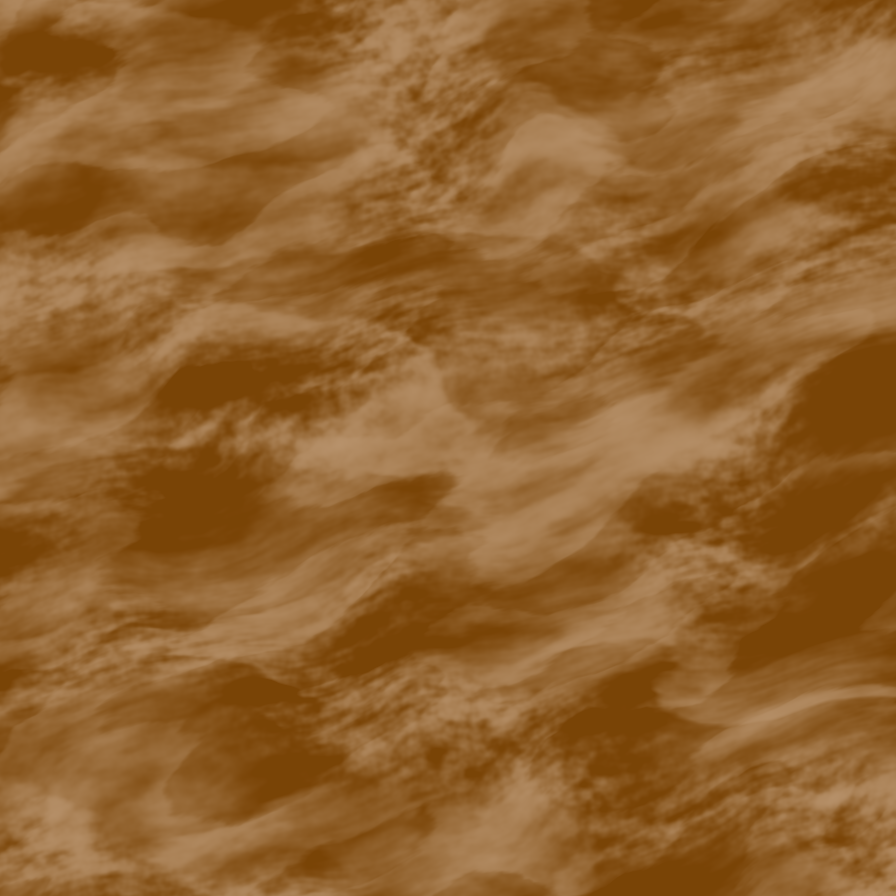
This texture is drawn by a Shadertoy shader. Its source:

```glsl
vec2 gradientAt(vec2 cell) {
    float angle = 6.2832 * fract(sin(dot(cell, vec2(127.1, 311.7))) * 43758.55);
    return vec2(cos(angle), sin(angle));
}

float gradientNoise(vec2 p) {
    vec2 cell = floor(p), f = p - cell;
    vec2 blend = f * f * f * (f * (f * 6.0 - 15.0) + 10.0);
    vec2 right = vec2(1, 0), up = vec2(0, 1);
    float low = mix(dot(gradientAt(cell), f),
                    dot(gradientAt(cell + right), f - right), blend.x);
    float high = mix(dot(gradientAt(cell + up), f - up),
                     dot(gradientAt(cell + 1.0), f - 1.0), blend.x);
    return mix(low, high, blend.y);
}

float fbm(vec2 p, int octaves) {
    float sum = 0.0, weight = 1.0;
    for (int i = 0; i < octaves; i++) {
        sum += weight * gradientNoise(p);
        p = mat2(1.98, 0.12, -0.16, 2.03) * p + vec2(17.3, 9.1);
        weight *= 0.52;
    }
    return sum;
}

mat2 rotation(float angle) {
    float c = cos(angle), s = sin(angle);
    return mat2(c, -s, s, c);
}

// Pale streak: crisp on one side, feathered on the other
float streak(vec2 p) {
    float field = gradientNoise(p) + 0.13 * fbm(p * 2.7, 4);
    return smoothstep(-0.07, 0.01, field) * (1.0 - smoothstep(0.02, 0.32, field));
}

void mainImage(out vec4 fragColor, in vec2 fragCoord) {
    vec2 uv = fragCoord / iResolution.y;

    // Bands climb to the right and bend gently
    vec2 p = rotation(0.27) * uv + vec2(3.7, 1.9);
    p.y += 0.06 * gradientNoise(p * 2.6) + 0.025 * gradientNoise(p * 7.0 + 31.0);
    p.x += 0.06 * gradientNoise(p * 4.0 + 57.0);

    // Broad masses and dark pockets
    float mass = fbm(p * vec2(3.3, 8.5) + 40.0, 5);

    // Branching streaks in two sizes, crossing at a slight angle
    float veins = streak(rotation(-0.12) * p * vec2(2.6, 6.5) + 73.0);
    float wisps = streak(rotation(0.15) * p * vec2(5.0, 13.0) + 20.0);

    // Brushed grain, gathered in rough patches
    float rough = smoothstep(-0.15, 0.35, gradientNoise(p * vec2(4.0, 7.0) + 11.0));
    float grain = fbm(p * vec2(28.0, 70.0) + 5.0, 2);
    float speckle = fbm(uv * 75.0, 2);

    float tone = 0.47 + 1.12 * mass + 0.42 * (veins - 0.3) + 0.26 * (wisps - 0.3);
    tone += (0.16 + 0.5 * rough) * grain * smoothstep(-0.2, 0.4, tone);
    tone += (0.06 + 0.24 * rough) * speckle * smoothstep(-0.2, 0.3, tone);

    // Soft shoulder keeps detail in the lightest parts
    float excess = max(tone - 0.85, 0.0);
    tone = max(min(tone, 0.85) + excess / (1.0 + 1.6 * excess), -0.02);

    // Deep brown to pale tan
    vec3 deepBrown = vec3(0.48, 0.27, 0.03);
    vec3 paleTan = vec3(0.67, 0.51, 0.34);
    fragColor = vec4(mix(deepBrown, paleTan, tone), 1.0);
}
```
